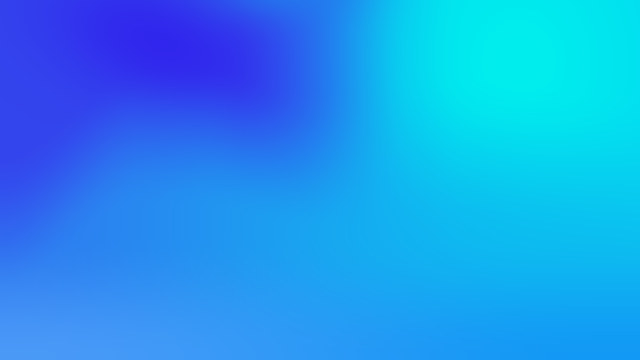
Reproduce this background procedurally as a WebGL 2 fragment shader.

```glsl
#version 300 es
precision highp float;
// Soft blurred gradient: indigo cloud and cyan glow over a sky-blue ground.

#define INDIGO_EDGE vec2(0.36, 0.64)   // horizontal fade of the indigo cloud
#define INDIGO_SOFTNESS 0.20           // half width of its lower fade
#define CYAN_EDGE vec2(0.48, 0.74)     // horizontal fade of the cyan glow
#define CYAN_FLOOR vec2(0.27, 0.80)    // vertical fade of the cyan glow
#define CYAN_TILT 0.25                 // how far the glow sinks to the right

uniform vec2 u_resolution;
out vec4 fragColor;

const vec3 PERIWINKLE = vec3(0.29, 0.60, 0.97);
const vec3 AZURE      = vec3(0.07, 0.60, 0.96);
const vec3 BLUE       = vec3(0.19, 0.47, 0.94);
const vec3 SKY        = vec3(0.05, 0.73, 0.94);
const vec3 CYAN       = vec3(0.01, 0.85, 0.94);
const vec3 AQUA       = vec3(0.00, 0.93, 0.93);
const vec3 INDIGO     = vec3(0.20, 0.27, 0.93);
const vec3 VIOLET     = vec3(0.19, 0.15, 0.93);
const vec3 CORNFLOWER = vec3(0.13, 0.49, 0.93);

// Elliptical Gaussian spot, 1 at its centre.
float glow(vec2 offset, vec2 radius) {
    vec2 d = offset / radius;
    return exp(-dot(d, d));
}

// Blue ground: one horizontal ramp at the bottom, another above it.
vec3 ground(vec2 uv) {
    vec3 low = mix(PERIWINKLE, AZURE, smoothstep(0.0, 0.95, uv.x));
    vec3 high = mix(BLUE, SKY, smoothstep(-0.1, 0.85, uv.x));
    return mix(low, high, smoothstep(0.0, 0.35, uv.y));
}

// Coverage of the cyan area, with a lower edge that falls to the right.
float cyanMask(vec2 uv) {
    float height = uv.y + CYAN_TILT * (uv.x - 0.75);
    return smoothstep(CYAN_EDGE.x, CYAN_EDGE.y, uv.x)
         * smoothstep(CYAN_FLOOR.x, CYAN_FLOOR.y, height);
}

// Coverage of the indigo cloud, which hangs lowest at the left side.
float indigoMask(vec2 uv) {
    float base = mix(0.39, 0.62, smoothstep(0.0, 0.22, uv.x))
               - 0.07 * smoothstep(0.3, 0.5, uv.x);
    float side = 1.0 - smoothstep(INDIGO_EDGE.x, INDIGO_EDGE.y, uv.x);
    return side * smoothstep(base - INDIGO_SOFTNESS, base + INDIGO_SOFTNESS, uv.y);
}

void main() {
    vec2 uv = gl_FragCoord.xy / u_resolution;
    vec3 color = ground(uv);

    // Cyan glow with a brighter heart
    vec3 cyan = mix(CYAN, AQUA, glow(uv - vec2(0.81, 0.83), vec2(0.20, 0.40)));
    color = mix(color, cyan, cyanMask(uv));

    // Indigo cloud with a slanted violet heart
    vec2 slant = uv - vec2(0.25, 0.88);
    slant.y += 0.45 * slant.x;
    vec3 indigo = mix(INDIGO, VIOLET, glow(slant, vec2(0.17, 0.17)));
    color = mix(color, indigo, indigoMask(uv));

    // Pale gap on the top edge, between the two
    color = mix(color, CORNFLOWER, 0.8 * glow(uv - vec2(0.45, 1.03), vec2(0.11, 0.08)));

    fragColor = vec4(color, 1.0);
}
```
